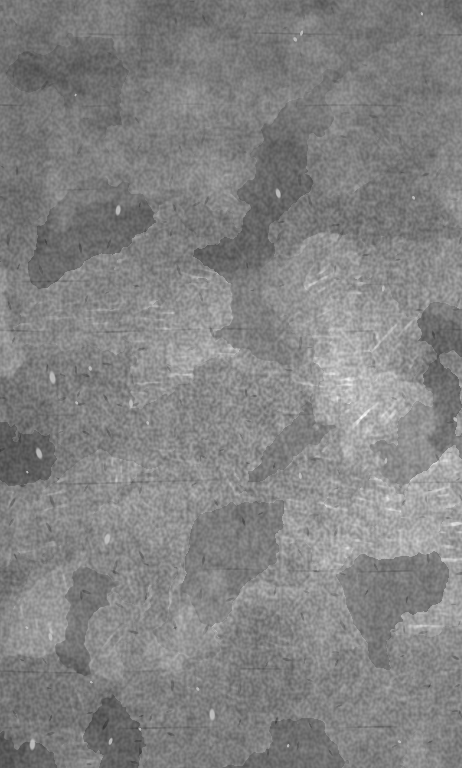
A Shadertoy shader for this texture:

```glsl
const float TAU = 6.28318;

float hash(vec2 p) {
    vec3 q = fract(vec3(p.xyx) * 0.1031);
    q += dot(q, q.yzx + 33.33);
    return fract((q.x + q.y) * q.z);
}

vec2 hash2(vec2 p) {
    return vec2(hash(p), hash(p + 57.3));
}

mat2 rotation(float angle) {
    float c = cos(angle), s = sin(angle);
    return mat2(c, -s, s, c);
}

float corner(vec2 cell, vec2 offset) {
    float a = TAU * hash(cell);
    return dot(vec2(cos(a), sin(a)), offset);
}

// Gradient noise, roughly -0.7 to 0.7
float noise(vec2 p) {
    vec2 i = floor(p), f = p - i;
    vec2 u = f * f * f * (f * (f * 6.0 - 15.0) + 10.0);
    vec2 e = vec2(0.0, 1.0);
    return mix(mix(corner(i, f), corner(i + e.yx, f - e.yx), u.x),
               mix(corner(i + e, f - e), corner(i + e.yy, f - e.yy), u.x), u.y);
}

float fbm(vec2 p) {
    float sum = 0.0, amp = 1.0;
    for (int i = 0; i < 5; i++) {
        sum += amp * noise(p);
        p = rotation(0.6) * p * 2.03 + 17.1;
        amp *= 0.52;
    }
    return sum;
}

// Crystal patches: x = tone with softened borders, y = random value of the nearest patch
vec2 spangles(vec2 p, float seed, float softness) {
    vec2 cell = floor(p);
    float total = 0.0, tone = 0.0, nearest = 9.0, id = 0.0;
    for (int y = -1; y <= 1; y++)
    for (int x = -1; x <= 1; x++) {
        vec2 c = cell + vec2(x, y);
        float d = length(p - c - 0.05 - 0.9 * hash2(c + seed));
        float w = exp(-d / softness);
        tone += w * hash(c + seed + 7.7);
        total += w;
        if (d < nearest) {
            nearest = d;
            id = hash(c + seed + 3.1);
        }
    }
    return vec2(tone / total, id);
}

// Scattered ellipses, one at most per grid cell
float flecks(vec2 p, float scale, float seed, float chance, vec2 size, float spread) {
    vec2 g = p * scale, c = floor(g);
    vec2 d = (g - c - 0.25 - 0.5 * hash2(c + seed)) / scale;
    d = rotation(spread * (hash(c + seed + 5.0) - 0.5)) * d;
    float r = length(d / (size * mix(0.45, 1.0, hash(c + seed + 9.0))));
    return step(hash(c + seed + 13.0), chance) * (1.0 - smoothstep(0.6, 1.3, r));
}

// Broken, slightly wavy horizontal scratches
float scratches(vec2 p, float count) {
    float sum = 0.0;
    for (float i = 0.0; i < count; i++) {
        float y = (i + 0.2 + 0.6 * hash(vec2(i, 4.0))) / count;
        float d = abs(p.y - y - 0.006 * noise(vec2(p.x * 5.0, i * 3.7)));
        float strength = smoothstep(-0.15, 0.5, noise(vec2(p.x * 14.0, i + 0.5)));
        sum += strength * (1.0 - smoothstep(0.0003, 0.002, d));
    }
    return sum;
}

// Fine parallel ridges across the given direction
float ridges(vec2 p, float angle, float pitch) {
    vec2 along = rotation(angle) * p;
    return noise(along * vec2(pitch * 0.16, pitch)) + 0.5 * noise(along * vec2(pitch * 0.5, pitch * 0.8));
}

void mainImage(out vec4 fragColor, in vec2 fragCoord) {
    vec2 p = fragCoord / iResolution.y;

    // Worn dull top, shiny middle and lower right
    vec2 warp = vec2(fbm(p * 9.0), fbm(p * 9.0 + 31.7));
    vec2 away = (p - vec2(0.42, 0.42)) / vec2(0.38, 0.34);
    float shine = exp(-dot(away, away));
    float dull = smoothstep(0.64, 0.9, p.y + 0.06 * warp.x);

    // Overlapping crystal layers with ragged outlines
    vec2 q = p + 0.05 * warp;
    float softness = mix(0.018, 0.06, dull);
    vec2 large = spangles(rotation(0.5) * q * vec2(7.0, 9.0), 11.0, softness);
    vec2 small = spangles(rotation(-0.6) * q * vec2(13.0, 10.0) + 0.4, 43.0, softness);
    vec2 sheen = spangles(rotation(0.9) * q * vec2(9.0, 14.0) + 2.7, 87.0, softness);

    // Patch tones
    float dark = smoothstep(0.73, 0.78, small.x);
    float bright = smoothstep(0.6, 0.68, sheen.x) * (1.0 - dark);
    float patches = 0.13 * (large.x - 0.5) + 0.05 * (small.x - 0.5) - 0.105 * dark;
    patches += bright * (0.025 + 0.06 * shine) * (0.8 + 0.7 * warp.y);
    float tone = 0.52 + (1.0 - 0.5 * dull) * patches;
    tone += 0.1 * (shine - 0.4) - 0.015 * dull;
    tone += 0.05 * fbm(p * vec2(6.0, 9.0) + 80.0) + 0.07 * dull * fbm(p * vec2(11.0, 20.0));

    // Feathered ridges, each patch in its own direction
    float lustre = (0.25 + 0.75 * shine) * (1.0 - 0.7 * dark) * (1.0 - 0.6 * dull);
    float fine = ridges(p, TAU * sheen.y, 170.0);
    float coarse = ridges(p + 0.004 * warp, TAU * large.y, 85.0);
    float glint = smoothstep(0.1, 0.6, fine) * smoothstep(-0.25, 0.45, noise(p * 23.0));
    tone += lustre * (0.06 * fine + 0.05 * coarse + (0.08 + 0.14 * bright) * glint);

    // Brushing and grain
    tone += 0.05 * shine * noise(p * vec2(150.0, 14.0));
    tone += 0.05 * noise(p * 62.0) + 0.05 * noise(p * 115.0);
    tone += (0.075 + 0.08 * lustre) * noise(p * vec2(235.0, 195.0));

    // Scratches, dark ticks and pale specks
    tone -= 0.08 * scratches(p, 10.0);
    float ticks = flecks(p, 24.0, 71.0, 0.4, vec2(0.0022, 0.008), 1.2)
                + flecks(p + 0.02, 27.0, 92.0, 0.25, vec2(0.006, 0.002), 1.0);
    tone -= 0.1 * ticks * (1.0 - 0.5 * dull);
    float specks = flecks(p, 9.0, 25.0, 0.4, vec2(0.0038, 0.008), 0.7)
                 + flecks(p, 14.0, 66.0, 0.18, vec2(0.0024, 0.0034), TAU);
    tone = mix(tone, 0.78, 0.85 * min(specks, 1.0));

    fragColor = vec4(vec3(clamp(tone, 0.0, 1.0)), 1.0);
}
```
